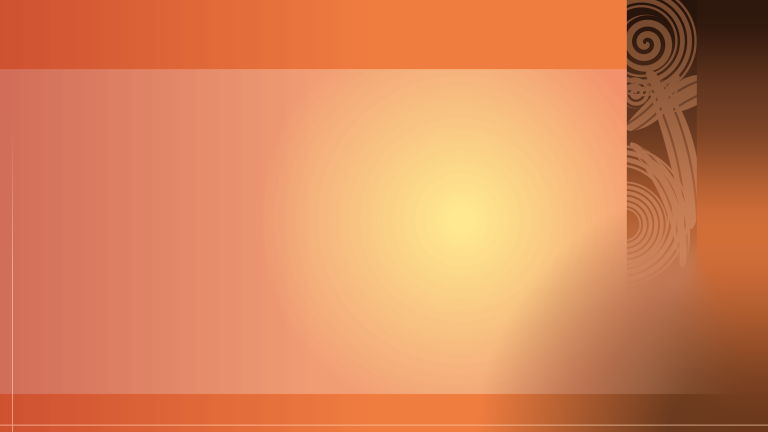
Give the GLSL for this background, as a Shadertoy shader.

```glsl
// Warm sunset panel with a soft sun glow, brown corner shade and a carved scroll strip.

const float PANEL_BOTTOM = 0.088;
const float PANEL_TOP = 0.840;
const float STRIP_LEFT = 1.451;
const float STRIP_RIGHT = 1.613;

// Antialiased step: 0 below the edge, 1 above it.
float edgeStep(float edge, float value, float soft) {
    return smoothstep(edge - soft, edge + soft, value);
}

// Mostly smooth ramp with faint, soft-edged tonal bands.
float banded(float value, float count) {
    float scaled = value * count;
    float stepped = floor(scaled) + smoothstep(0.7, 1.0, fract(scaled));
    return mix(value, stepped / count, 0.6);
}

// Spiral ribbon inside a disc.
float scroll(vec2 p, vec2 centre, float radius, float spin, float soft) {
    vec2 q = p - centre;
    float d = length(q);
    float turn = atan(q.y, q.x) * spin / 6.28318;
    float wave = abs(fract(d / radius * 2.5 + turn) - 0.5);
    float ribbon = edgeStep(0.2, wave, soft * 2.5 / radius);
    return ribbon * (1.0 - edgeStep(radius, d, soft));
}

// Concentric engraved rings between two radii.
float rings(vec2 p, vec2 centre, float inner, float outer, float count, float soft) {
    float d = length(p - centre);
    float span = outer - inner;
    float wave = abs(fract((d - inner) / span * count) - 0.5);
    float line = edgeStep(0.17, wave, soft * count / span);
    return line * edgeStep(inner, d, soft) * (1.0 - edgeStep(outer, d, soft));
}

// Tapered curved leaf from a to b with a dark central vein.
float leaf(vec2 p, vec2 a, vec2 b, float width, float bend, float soft) {
    vec2 axis = b - a;
    float len = length(axis);
    vec2 dir = axis / len;
    float t = dot(p - a, dir) / len;
    float arch = max(t * (1.0 - t), 0.0);
    float side = abs(dot(p - a, vec2(-dir.y, dir.x)) - bend * arch);
    float body = 1.0 - edgeStep(width * sqrt(arch) * 2.0, side, soft);
    float vein = edgeStep(0.0025, abs(side - width * 0.45), soft);
    return body * mix(0.35, 1.0, vein) * step(0.0, t) * step(t, 1.0);
}

// Carved ornament: 1 where the tan relief shows, 0 in the dark ground.
float ornament(vec2 p, float soft) {
    float relief = scroll(p, vec2(1.495, 0.900), 0.066, 1.0, soft);
    relief = max(relief, scroll(p, vec2(1.470, 0.785), 0.036, -1.0, soft));
    relief = max(relief, rings(p, vec2(1.485, 0.905), 0.078, 0.128, 3.0, soft));
    relief = max(relief, rings(p, vec2(1.445, 0.480), 0.035, 0.100, 5.0, soft));
    relief = max(relief, rings(p, vec2(1.430, 0.500), 0.115, 0.165, 3.0, soft));
    relief = max(relief, leaf(p, vec2(1.50, 0.84), vec2(1.60, 0.47), 0.032, 0.10, soft));
    relief = max(relief, leaf(p, vec2(1.45, 0.70), vec2(1.57, 0.83), 0.024, -0.06, soft));
    relief = max(relief, leaf(p, vec2(1.54, 0.75), vec2(1.66, 0.81), 0.034, 0.03, soft));
    relief = max(relief, leaf(p, vec2(1.46, 0.67), vec2(1.58, 0.38), 0.024, 0.16, soft));
    return relief;
}

// Vertical tones of the right-hand column, dark at the top and lit near the middle.
vec3 columnTone(float y) {
    vec3 tone = mix(vec3(0.42, 0.22, 0.11), vec3(0.82, 0.43, 0.22), smoothstep(0.0, 0.45, y));
    tone = mix(tone, vec3(0.42, 0.23, 0.13), smoothstep(0.46, 0.78, y));
    return mix(tone, vec3(0.18, 0.09, 0.05), smoothstep(0.74, 0.98, y));
}

// Orange border gradient, deep red at the left.
vec3 borderTone(float x) {
    float t = banded(clamp(x / 0.86, 0.0, 1.0), 14.0);
    return mix(vec3(0.81, 0.32, 0.19), vec3(0.94, 0.49, 0.25), t);
}

// Rose panel lit by a round sun.
vec3 panelTone(vec2 p) {
    float t = banded(clamp(p.x / 0.72, 0.0, 1.0), 14.0);
    vec3 tone = mix(vec3(0.82, 0.43, 0.35), vec3(0.945, 0.615, 0.455), t);
    tone = mix(tone, vec3(0.95, 0.57, 0.42), smoothstep(1.05, 1.45, p.x));
    float d = length(p - vec2(1.069, 0.491));
    float glow = 1.0 - clamp((d - 0.03) / 0.45, 0.0, 1.0);
    return mix(tone, vec3(1.0, 0.91, 0.56), banded(glow, 18.0));
}

void mainImage(out vec4 fragColor, in vec2 fragCoord) {
    vec2 p = fragCoord / iResolution.y;
    float soft = 0.7 / iResolution.y;

    // Corner shade darkens the border and the panel alike.
    float shade = clamp(1.4 * (1.0 - length(p - vec2(1.72, -0.03)) / 0.62), 0.0, 1.0);
    vec3 border = mix(borderTone(p.x), vec3(0.42, 0.23, 0.12), shade);
    vec3 panel = mix(panelTone(p), vec3(0.52, 0.33, 0.21), shade);
    float inPanel = edgeStep(PANEL_BOTTOM, p.y, soft) * (1.0 - edgeStep(PANEL_TOP, p.y, soft));
    vec3 color = mix(border, panel, inPanel);

    // Column whose left edges dissolve toward the bottom.
    float dissolve = smoothstep(0.45, 0.20, p.y);
    float stripFade = smoothstep(0.28, 0.46, p.y);
    vec3 column = columnTone(p.y);
    vec3 relief = mix(vec3(0.80, 0.52, 0.36), vec3(0.52, 0.33, 0.21), smoothstep(0.45, 0.98, p.y));
    vec3 ground = mix(column * 0.85, relief, 0.75 * smoothstep(0.55, 0.32, p.y));
    vec3 strip = mix(ground, relief, ornament(p, soft) * 0.85);
    color = mix(color, strip, edgeStep(STRIP_LEFT, p.x, soft) * stripFade);
    color = mix(color, column, edgeStep(STRIP_RIGHT, p.x, mix(soft, 0.14, dissolve)));

    // Hairlines along the left and bottom sides.
    float lineWidth = max(0.0011, soft);
    float upright = 1.0 - smoothstep(0.0, lineWidth * 1.5, abs(p.x - 0.029));
    float level = 1.0 - smoothstep(0.0, lineWidth * 1.5, abs(p.y - 0.016));
    float hairline = max(upright * smoothstep(0.75, 0.30, p.y), level);
    color = mix(color, vec3(1.0, 0.83, 0.70), hairline * 0.6);

    fragColor = vec4(color, 1.0);
}
```
